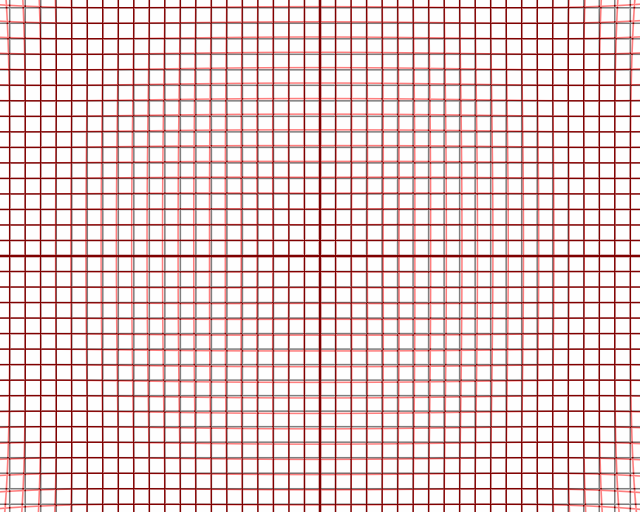
Reproduce this pattern procedurally as a Shadertoy shader.

```glsl
const float ROWS = 33.0;
const float LINE_WIDTH = 0.098;   // in cells
const float AXIS_WIDTH = 0.165;
const vec2 LENS_CENTER = vec2(-0.3, 0.6);
const float LENS_STRENGTH = 0.006;
const float LENS_NEUTRAL_RADIUS = 20.0;
const vec3 PAPER = vec3(0.995);
const vec3 GRAY_INK = vec3(0.5);  // light absorbed by each ink
const vec3 RED_INK = vec3(0.0, 0.5, 0.5);

// Box-filtered coverage of a line, per axis
vec2 lineCoverage(vec2 offset, vec2 halfWidth, float pixel) {
    vec2 upper = clamp(offset + 0.5 * pixel, -halfWidth, halfWidth);
    vec2 lower = clamp(offset - 0.5 * pixel, -halfWidth, halfWidth);
    return (upper - lower) / pixel;
}

// Unit grid with heavier lines through the origin
float gridCoverage(vec2 p, float lineWidth, float axisWidth, float pixel) {
    vec2 index = floor(p + 0.5);
    vec2 isRegular = step(0.5, abs(index));
    vec2 halfWidth = 0.5 * mix(vec2(axisWidth), vec2(lineWidth), isRegular);
    vec2 cover = lineCoverage(p - index, halfWidth, pixel);
    return max(cover.x, cover.y);
}

// Outward radial shift that vanishes at the center and the neutral radius
vec2 unwarp(vec2 p, vec2 center, float strength, float neutralRadius) {
    vec2 q = p - center;
    float r = length(q);
    float falloff = 1.0 - r / neutralRadius;
    return p - q * strength * r * falloff * falloff;
}

void mainImage(out vec4 fragColor, in vec2 fragCoord) {
    // Cell units, origin at the canvas center
    float pixel = ROWS / iResolution.y;
    vec2 p = (fragCoord - 0.5 * iResolution.xy) * pixel;
    vec2 warped = unwarp(p, LENS_CENTER, LENS_STRENGTH, LENS_NEUTRAL_RADIUS);

    // Straight and distorted grids
    float straight = gridCoverage(p, LINE_WIDTH, AXIS_WIDTH, pixel);
    float bent = gridCoverage(warped, LINE_WIDTH, AXIS_WIDTH, pixel);

    // Overlapping inks absorb additively
    vec3 color = PAPER - straight * GRAY_INK - bent * RED_INK;
    fragColor = vec4(clamp(color, 0.0, 1.0), 1.0);
}
```
